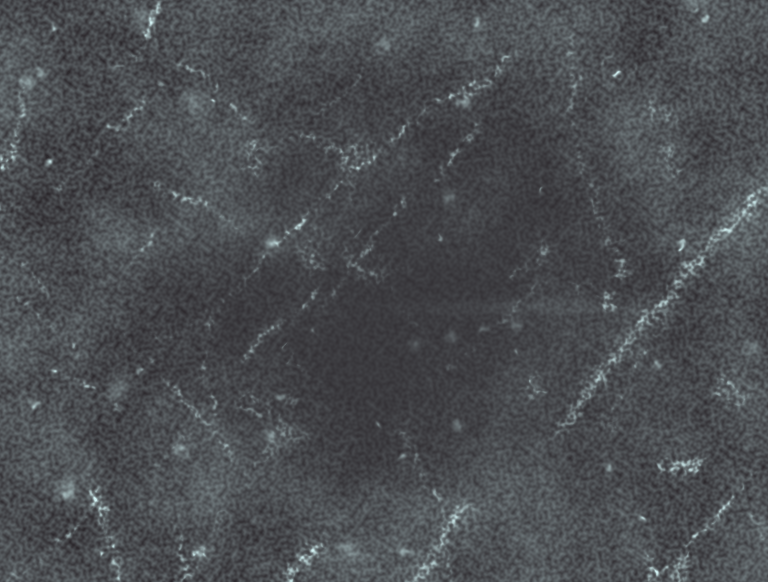
Write a WebGL 1 fragment shader that draws this texture.

```glsl
precision highp float;
// Dark, grainy micrograph with pale beaded filaments, ragged curls and bright specks.
uniform vec2 u_resolution;

#define DARK vec3(0.237, 0.236, 0.252)
#define PALE vec3(0.55, 0.615, 0.625)
#define FILAMENTS 34
#define CURLS 32
#define SPECKS 48
#define GRAIN_SCALE 138.0
#define GRAIN_AMOUNT 0.5
#define CLOUD_AMOUNT 0.3
#define EDGE_LIGHT 0.23
#define STRAND_LIGHT 0.85
#define SPECK_LIGHT 0.95

float hash(vec2 p) {
  vec3 q = fract(vec3(p.xyx) * 0.1031);
  q += dot(q, q.yzx + 33.33);
  return fract((q.x + q.y) * q.z);
}

vec2 gradient(vec2 cell) {
  float angle = 6.2832 * hash(cell);
  return vec2(cos(angle), sin(angle));
}

float gradientNoise(vec2 p) {
  vec2 i = floor(p), f = p - i;
  vec2 w = f * f * f * (f * (f * 6.0 - 15.0) + 10.0);
  vec2 e = vec2(1.0, 0.0);
  float low = mix(dot(gradient(i), f), dot(gradient(i + e), f - e), w.x);
  float high = mix(dot(gradient(i + e.yx), f - e.yx),
                   dot(gradient(i + e.xx), f - e.xx), w.x);
  return mix(low, high, w.y);
}

float clouds(vec2 p) {
  float sum = 0.0, amp = 1.0;
  for (int i = 0; i < 4; i++) {
    sum += amp * gradientNoise(p);
    p = p * 2.1 + 7.3;
    amp *= 0.65;
  }
  return sum;
}

// A bent, wavering strand with a beaded core and a faint halo.
float strand(vec2 p, vec2 centre, float angle, float len, float width,
             float bend, float beading, float seed) {
  vec2 d = p - centre;
  float c = cos(angle), s = sin(angle);
  vec2 q = vec2(c * d.x + s * d.y, c * d.y - s * d.x);
  if (abs(q.x) > 0.5 * len || abs(q.y) > 0.25) return 0.0;
  q.y += bend * q.x * q.x / len + 0.018 * gradientNoise(vec2(q.x * 13.0, seed))
       + 0.006 * gradientNoise(vec2(q.x * 48.0, seed + 2.5));
  float ends = 1.0 - smoothstep(0.35 * len, 0.5 * len, abs(q.x));
  float beads = smoothstep(-0.2, 0.5, gradientNoise(q * 75.0 + seed * 3.7)
              + 0.8 * gradientNoise(vec2(q.x * 20.0, seed + 5.5)));
  float r = q.y / (width * mix(1.0, 0.6 + 0.8 * beads, beading));
  float core = exp(-r * r) * mix(1.0, 1.4 * beads, beading);
  return ends * (core + 0.1 * exp(-r * r * 0.1));
}

void main() {
  vec2 p = gl_FragCoord.xy / u_resolution.y;
  vec2 field = vec2(u_resolution.x / u_resolution.y, 1.0);

  // Uneven lighting: a dark middle and brighter, grainier borders.
  float cloud = clouds(p * 4.0 + 11.0);
  vec2 fromMiddle = (p - field * vec2(0.54, 0.49)) * vec2(0.95, 1.1);
  float edge = smoothstep(0.0, 0.66, length(fromMiddle) + 0.14 * cloud);
  vec2 turned = mat2(0.8, 0.6, -0.6, 0.8) * p * GRAIN_SCALE;
  float grain = gradientNoise(turned) + 0.5 * gradientNoise(turned.yx * 0.55 + 31.0);
  float light = -0.02 + edge * (EDGE_LIGHT + CLOUD_AMOUNT * cloud);

  // Long thin filaments, mostly on the two diagonals.
  float glow = 0.0;
  for (int i = 0; i < FILAMENTS; i++) {
    float n = float(i) + 1.0;
    vec2 centre = field * vec2(hash(vec2(n, 1.7)), hash(vec2(n, 9.2)));
    float turn = hash(vec2(n, 4.4)) - 0.5;
    float angle = hash(vec2(n, 6.1)) < 0.6 ? 0.85 + 0.9 * turn : -1.0 + 1.1 * turn;
    float len = mix(0.08, 0.36, hash(vec2(n, 12.5)));
    float power = mix(0.25, 0.95, hash(vec2(n, 15.8)));
    glow += power * strand(p, centre, angle, len, 0.0042, turn * 0.8, 0.95, n);
  }

  // Short, wide, ragged curls.
  vec2 ragged = p + 0.011 * vec2(gradientNoise(p * 60.0), gradientNoise(p * 60.0 + 19.0));
  for (int i = 0; i < CURLS; i++) {
    float n = float(i) + 60.0;
    vec2 centre = field * vec2(hash(vec2(n, 2.3)), hash(vec2(n, 8.6)));
    float turn = hash(vec2(n, 3.9)) - 0.5;
    float len = mix(0.04, 0.15, hash(vec2(n, 7.7)));
    float width = mix(0.005, 0.011, hash(vec2(n, 5.2)));
    float power = mix(0.25, 1.0, hash(vec2(n, 10.4)));
    glow += power * strand(ragged, centre, 1.0 + 3.0 * turn, len, width, turn * 1.4, 0.85, n);
  }
  glow *= mix(0.4, 1.0, edge);

  // One thick rod, its lower stub and a long arched filament.
  glow += 0.85 * strand(p, field * vec2(0.865, 0.48), 0.85, 0.66, 0.0105, 0.05, 0.5, 2.5);
  glow += 0.8 * strand(p, field * vec2(0.56, 0.05), 0.92, 0.24, 0.0105, 0.1, 0.6, 8.5);
  glow += 0.8 * strand(p, field * vec2(0.45, 0.69), 0.72, 0.68, 0.004, 0.18, 0.9, 4.5);
  light += STRAND_LIGHT * glow * (0.6 + 0.7 * smoothstep(-0.3, 0.5, grain));

  // Specks: small ones are hard and bright, large ones soft and faint.
  for (int i = 0; i < SPECKS; i++) {
    float n = float(i) + 120.0;
    vec2 centre = field * vec2(hash(vec2(n, 1.1)), hash(vec2(n, 6.6)));
    float size = hash(vec2(n, 3.3));
    float r = length(ragged - centre) / mix(0.004, 0.018, size * size);
    light += SPECK_LIGHT * mix(1.6, 0.4, size) * exp(-r * r) * mix(0.4, 1.0, edge);
  }

  // Faint level streak, then grain that strengthens with the light.
  vec2 streak = (p - field * vec2(0.72, 0.47)) / vec2(0.22, 0.012);
  light += 0.12 * exp(-dot(streak, streak));
  light += grain * GRAIN_AMOUNT * (0.25 + 0.6 * edge + 0.7 * min(glow, 1.0));

  vec3 colour = mix(DARK, PALE, clamp(light, -0.2, 1.9));
  gl_FragColor = vec4(colour, 1.0);
}
```
